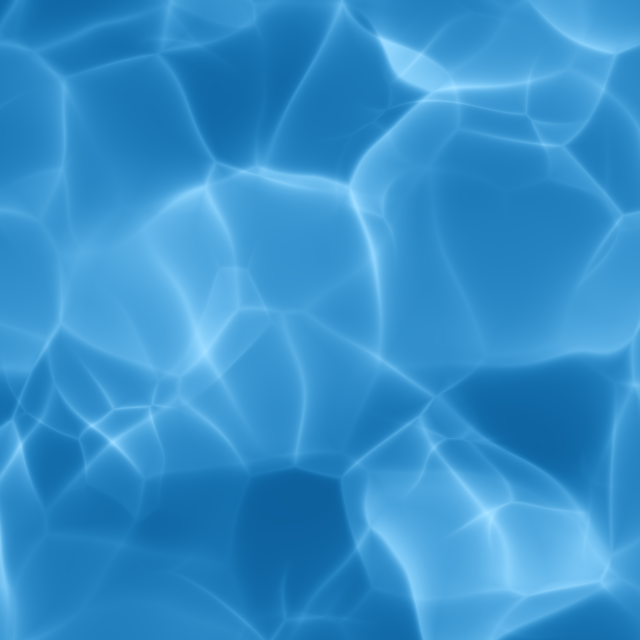
Write a Shadertoy shader that draws this texture.

```glsl
vec2 hash2(vec2 p) {
    vec3 q = fract(p.xyx * vec3(0.1031, 0.1030, 0.0973));
    q += dot(q, q.yzx + 33.33);
    return fract((q.xx + q.yz) * q.zy);
}

float cornerSlope(vec2 cell, vec2 offset) {
    float angle = 6.2832 * hash2(cell).x;
    return dot(vec2(cos(angle), sin(angle)), offset);
}

float gradientNoise(vec2 p) {
    vec2 i = floor(p), f = p - i;
    vec2 u = f * f * f * (f * (f * 6.0 - 15.0) + 10.0);
    vec2 e = vec2(0.0, 1.0);
    float low = mix(cornerSlope(i, f), cornerSlope(i + e.yx, f - e.yx), u.x);
    float high = mix(cornerSlope(i + e, f - e), cornerSlope(i + e.yy, f - e.yy), u.x);
    return mix(low, high, u.y);
}

vec2 warp(vec2 p, float frequency, float amount) {
    vec2 q = p * frequency;
    return p + amount * vec2(gradientNoise(q + 31.7), gradientNoise(q + 74.3));
}

// Returns the distance to the cell border and a blended cell tone
vec2 cells(vec2 p, float sharpness) {
    vec2 home = floor(p);
    float nearest = 9.0, second = 9.0;
    float toneSum = 0.0, weightSum = 0.0;
    for (int y = -2; y <= 2; y++) {
        for (int x = -2; x <= 2; x++) {
            vec2 cell = home + vec2(x, y);
            vec2 site = cell + 0.05 + 0.9 * hash2(cell);
            float dist = length(site - p);
            second = min(second, max(nearest, dist));
            nearest = min(nearest, dist);
            float weight = exp(-sharpness * dist);
            toneSum += weight * hash2(cell + 57.0).y;
            weightSum += weight;
        }
    }
    float gap = second - nearest;
    return vec2(sqrt(gap * gap + 0.0001), toneSum / weightSum);
}

// One sheet of light: flat facets, a wide glow and thin bright folds
float lightSheet(vec2 p, float scale, float seed, float facet, float glow, float fold) {
    vec2 q = p * scale + seed;
    float focus = smoothstep(-0.35, 0.4, gradientNoise(q * 0.8 + 13.0));
    vec2 c = cells(q, mix(7.0, 32.0, focus));
    float halo = exp(-5.0 * c.x) * (0.35 + c.y) * (0.5 + 0.5 * focus);
    float line = exp(-26.0 * c.x) * focus;
    return facet * (c.y - 0.5) + glow * halo + fold * line;
}

vec3 waterColor(float light) {
    vec3 deep = vec3(0.06, 0.40, 0.64);
    vec3 rise = vec3(0.16, 0.30, 0.34);
    vec3 bend = vec3(0.26, 0.08, -0.02);
    return clamp(deep + light * (rise + light * bend), 0.0, 1.0);
}

void mainImage(out vec4 fragColor, in vec2 fragCoord) {
    vec2 uv = fragCoord / iResolution.y;

    // Bend the straight cell borders like rippling water
    vec2 broad = warp(uv, 3.0, 0.11);
    vec2 rippled = warp(broad, 8.0, 0.025);

    float light = 0.24 + 0.38 * gradientNoise(broad * 2.6 + 5.0);
    light += lightSheet(rippled, 3.3, 11.0, 0.50, 0.42, 0.38);
    light += lightSheet(warp(uv + 0.37, 4.0, 0.09), 4.6, 40.0, 0.36, 0.30, 0.30);

    // Small folds gather in patches
    float patches = smoothstep(-0.1, 0.4, gradientNoise(uv * 3.4 + 21.0));
    light += patches * lightSheet(warp(rippled, 5.0, 0.08), 7.5, 83.0, 0.18, 0.22, 0.26);

    // Keep the deepest and brightest areas gentle
    light = light < 0.1 ? 0.1 - 0.32 * (1.0 - exp((light - 0.1) / 0.32)) : light;
    light = light > 0.9 ? 0.9 + 0.55 * (1.0 - exp((0.9 - light) / 0.55)) : light;
    fragColor = vec4(waterColor(light), 1.0);
}
```
